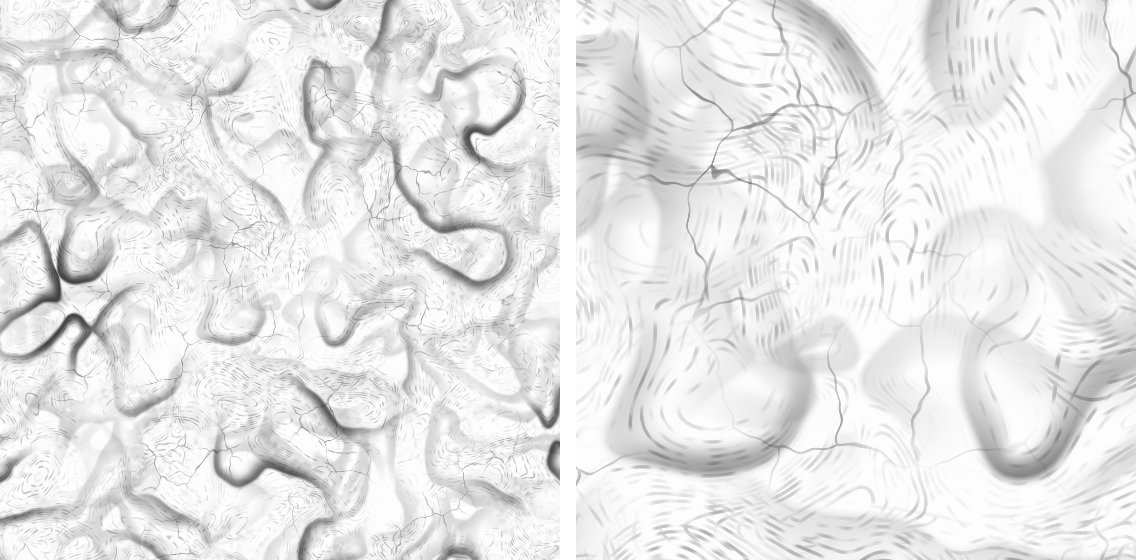
Left: the whole. Right: its middle third, enlarged.
Give the GLSL for this texture, as a WebGL 2 fragment shader.

```glsl
#version 300 es
precision highp float;
// Pale marble with soft one-sided folds, fine contour grain and hairline cracks.

uniform vec2 u_resolution;
out vec4 fragColor;

const float VEIN_FREQ = 7.0;
const float VEIN_INK = 0.72;
const float VEIN_HARD = 0.0035;   // width of the crisp flank
const float VEIN_SOFT = 0.0125;   // width of the fading flank
const int   FOLD_LAYERS = 2;
const float FOLD_FREQ = 8.5;
const float FOLD_INK = 0.15;
const float FOLD_HARD = 0.003;
const float FOLD_SOFT = 0.022;
const float WARP = 0.09;
const float WARP_FREQ = 6.0;
const float GRAIN_LEVELS = 30.0;
const float GRAIN_WIDTH = 0.0009;
const float GRAIN_INK = 0.30;
const float CRACK_FREQ = 15.0;
const float CRACK_WIDTH = 0.0007;
const float CRACK_INK = 0.36;
const float BASE_INK = 0.006;

vec2 hash2(vec2 p) {
    vec2 k = vec2(dot(p, vec2(127.1, 311.7)), dot(p, vec2(269.5, 183.3)));
    return fract(sin(k) * 43758.5453);
}

float cornerSlope(vec2 cell, vec2 f, vec2 corner) {
    return dot(hash2(cell + corner) * 2.0 - 1.0, f - corner);
}

// Gradient noise, centred on zero.
float noise(vec2 p) {
    vec2 i = floor(p), f = p - i;
    vec2 u = f * f * f * (f * (f * 6.0 - 15.0) + 10.0);
    float low = mix(cornerSlope(i, f, vec2(0, 0)), cornerSlope(i, f, vec2(1, 0)), u.x);
    float high = mix(cornerSlope(i, f, vec2(0, 1)), cornerSlope(i, f, vec2(1, 1)), u.x);
    return mix(low, high, u.y);
}

vec2 noise2(vec2 p) {
    return vec2(noise(p), noise(p + 37.3));
}

float field(vec2 p, float freq, float seed) {
    vec2 q = p + WARP * noise2(p * WARP_FREQ + seed + 5.7);
    q += 0.012 * noise2(q * 21.0 + seed);
    return noise(q * freq + seed) + 0.16 * noise(q * freq * 2.1 - seed);
}

// Field value in x, length of its gradient in y.
vec2 fieldSlope(vec2 p, float freq, float seed) {
    const float STEP = 0.001;
    float h = field(p, freq, seed);
    vec2 ahead = vec2(field(p + vec2(STEP, 0), freq, seed),
                      field(p + vec2(0, STEP), freq, seed));
    return vec2(h, length(ahead - h) / STEP);
}

// Ridge along the zero level: crisp on one side, fading on the other.
float foldShade(vec2 hs, float hard, float soft) {
    float d = hs.x / (hs.y + 0.6);
    float w = d < 0.0 ? hard : soft;
    return exp(-d * d / (w * w));
}

// Distance to the nearest border between scattered cells, in cell units.
float cellBorder(vec2 p) {
    vec2 i = floor(p), f = p - i, nearest = vec2(0), nearCell = vec2(0);
    float best = 8.0;
    for (int y = -1; y <= 1; y++)
    for (int x = -1; x <= 1; x++) {
        vec2 c = vec2(x, y), r = c + hash2(i + c) - f;
        if (dot(r, r) < best) { best = dot(r, r); nearest = r; nearCell = c; }
    }
    float border = 8.0;
    for (int y = -2; y <= 2; y++)
    for (int x = -2; x <= 2; x++) {
        vec2 c = nearCell + vec2(x, y), r = c + hash2(i + c) - f;
        vec2 across = r - nearest;
        if (dot(across, across) > 1e-5)
            border = min(border, dot(0.5 * (r + nearest), normalize(across)));
    }
    return border;
}

float hairline(float d, float width, float px) {
    return 1.0 - smoothstep(width - 0.5 * px, width + 0.7 * px, d);
}

// Broken contour lines of a field, each with its own strength.
float contourGrain(vec2 hs, vec2 p, float seed, float px) {
    float level = hs.x * GRAIN_LEVELS + 0.5 * noise(p * 34.0 + seed);
    float spacing = 1.0 / (GRAIN_LEVELS * hs.y + 10.0);
    float line = hairline(abs(level - round(level)) * spacing, GRAIN_WIDTH, px);
    line *= 0.2 + 0.8 * hash2(vec2(round(level), seed)).x;
    line *= smoothstep(0.0018, 0.0038, spacing);
    return line * smoothstep(-0.2, 0.25, noise(p * 90.0 + seed));
}

void main() {
    float px = 1.0 / u_resolution.y;
    vec2 p = gl_FragCoord.xy * px;
    vec2 hs = fieldSlope(p, VEIN_FREQ, 11.0);

    // Dark veins that swell and fade along their length
    float veinMask = smoothstep(-0.2, 0.42, noise(p * 4.5 + 71.0));
    float light = 1.0 - VEIN_INK * veinMask * foldShade(hs, VEIN_HARD, VEIN_SOFT);

    // Pale folds, and contour grain running alongside veins and folds
    float grain = contourGrain(hs, p, 3.0, px) * smoothstep(-0.3, 0.1, noise(p * 8.0 + 9.0));
    for (int k = 0; k < FOLD_LAYERS; k++) {
        float seed = 23.0 + 19.0 * float(k);
        float mask = smoothstep(-0.25, 0.35, noise(p * 7.0 + seed * 3.0));
        vec2 fs = fieldSlope(p, FOLD_FREQ + 2.5 * float(k), seed);
        light *= 1.0 - FOLD_INK * mask * foldShade(fs, FOLD_HARD, FOLD_SOFT);
        float patchy = smoothstep(0.0, 0.3, noise(p * 8.0 + seed));
        grain = max(grain, contourGrain(fs, p, seed, px) * patchy);
    }
    light *= 1.0 - GRAIN_INK * grain;

    // Branching cracks
    vec2 bent = p + 0.016 * noise2(p * 26.0) + 0.006 * noise2(p * 80.0);
    float crack = hairline(cellBorder(bent * CRACK_FREQ) / CRACK_FREQ, CRACK_WIDTH, px);
    crack *= smoothstep(-0.05, 0.3, noise(p * 8.0 + 53.0)) * (0.75 + noise(p * 50.0));
    light *= 1.0 - CRACK_INK * crack;

    fragColor = vec4(vec3(light - BASE_INK), 1.0);
}
```
